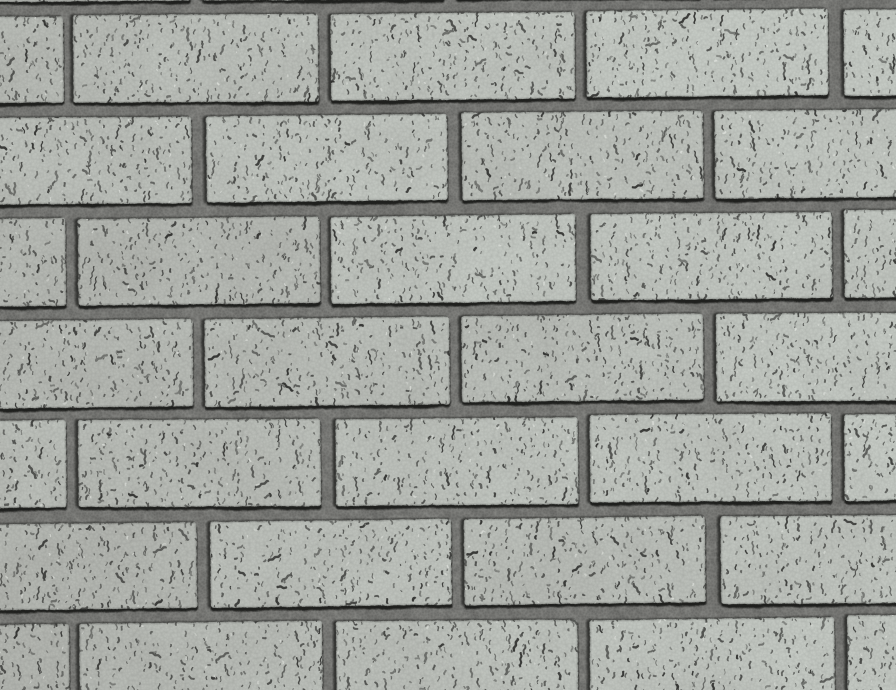
Reproduce this texture procedurally as a WebGL 2 fragment shader.

```glsl
#version 300 es
precision highp float;
// Pale grey running-bond brick wall: rounded boxes on a half-offset grid, slightly
// turned, with recessed mortar shadowed by each brick. Pores are short, mostly
// upright strokes scattered per cell; grain is cellular noise and layered sines.
uniform vec2 u_resolution;
out vec4 fragColor;

const vec2 PITCH = vec2(0.2852, 0.1130);   // one brick plus one joint, canvas widths
const vec2 JOINT = vec2(0.0140, 0.0160);
const vec2 ORIGIN = vec2(0.2265, 0.0860);  // a crossing of two joint centre lines
const float TILT = 0.009;
const vec3 BRICK_PALE = vec3(0.745, 0.765, 0.742);
const vec3 BRICK_DULL = vec3(0.660, 0.668, 0.648);
const vec3 MORTAR = vec3(0.455, 0.457, 0.445);
const vec3 SHADOW = vec3(0.105, 0.108, 0.100);
const vec3 PORE = vec3(0.170, 0.172, 0.165);

vec2 hash2(vec2 p) {
  vec3 q = fract(p.xyx * vec3(0.1031, 0.1030, 0.0973));
  q += dot(q, q.yzx + 33.33);
  return fract((q.xx + q.yz) * q.zy);
}

// Smooth mottling, about -1 to 1.
float layeredSines(vec2 p) {
  float sum = 0.0, gain = 0.5;
  for (int i = 0; i < 4; i++) {
    sum += gain * sin(p.x + 1.7 * sin(p.y)) * cos(p.y - 1.3 * sin(p.x * 0.7));
    p = mat2(1.5, 1.2, -1.2, 1.5) * p + 2.3;
    gain *= 0.6;
  }
  return sum;
}

// Distance to the nearest scattered point, in cell units.
float cellular(vec2 p) {
  vec2 cell = floor(p);
  float nearest = 2.0;
  for (int y = -1; y <= 1; y++)
    for (int x = -1; x <= 1; x++) {
      vec2 c = cell + vec2(x, y);
      nearest = min(nearest, length(p - c - hash2(c + 71.0)));
    }
  return nearest;
}

// Coverage by short strokes, one per cell with the given chance.
float strokes(vec2 p, float size, float chance, float reach, float width, float seed, float px) {
  vec2 cell = floor(p / size);
  float cover = 0.0;
  for (int y = -1; y <= 1; y++)
    for (int x = -1; x <= 1; x++) {
      vec2 c = cell + vec2(x, y);
      vec2 place = hash2(c + seed), shape = hash2(c + seed + 37.0), pick = hash2(c + seed + 91.0);
      float lean = (shape.x - 0.5) * (pick.y > 0.75 ? 2.8 : 0.7);
      vec2 axis = vec2(sin(lean), cos(lean));
      vec2 d = p - (c + place) * size;
      float along = dot(d, axis);
      float halfLength = reach * (0.2 + shape.y * shape.y);
      float across = dot(d, vec2(axis.y, -axis.x)) + 0.0005 * sin(along * 900.0 + 6.0 * place.x);
      float dist = length(vec2(across, max(abs(along) - halfLength, 0.0)));
      float radius = width * (0.55 + 0.7 * pick.y);
      float ink = 1.0 - smoothstep(-0.7 * px, 0.7 * px, dist - radius);
      cover = max(cover, ink * step(pick.x, chance) * (0.5 + 0.5 * place.y));
    }
  return cover;
}

// Signed distance to the local brick; its column and row are returned in id.
float brickDistance(vec2 p, out vec2 id) {
  vec2 grid = (p - ORIGIN) / PITCH;
  float row = floor(grid.y);
  grid.x += 0.5 * mod(row + 1.0, 2.0) + 0.5;
  id = vec2(floor(grid.x), row);
  vec2 local = (fract(grid) - 0.5) * PITCH;
  local += (hash2(id + 11.0) - 0.5) * vec2(0.0040, 0.0020);
  local.y += (hash2(id + 23.0).x - 0.5) * 0.010 * local.x;
  vec2 extent = 0.5 * (PITCH - JOINT) + (hash2(id + 5.0) - 0.5) * vec2(0.0025, 0.0012);
  float chip = 0.0006 * layeredSines(p * 330.0) + 0.0005 * layeredSines(p * 90.0);
  vec2 outside = abs(local) - extent + 0.003;
  return length(max(outside, 0.0)) + min(max(outside.x, outside.y), 0.0) - 0.003 + chip;
}

vec3 mortarColor(vec2 p, float px) {
  vec2 id;
  float rough = 0.10 * layeredSines(p * 160.0) + 0.16 * (cellular(p * 330.0) - 0.45);
  vec3 color = MORTAR * (1.0 + rough);
  // Cast shade: strong under the brick above, softer beside the brick to the right.
  float drop = 0.0032 + 0.0014 * layeredSines(vec2(p.x * 45.0, p.y * 20.0));
  float under = 1.0 - smoothstep(-0.0012, 0.0012 + px, brickDistance(p + vec2(0.0, drop), id));
  float beside = 1.0 - smoothstep(-0.0014, 0.0022 + px, brickDistance(p + vec2(0.0026, 0.0), id));
  return mix(color, SHADOW, max(0.95 * under, 0.72 * beside));
}

vec3 brickColor(vec2 p, vec2 id, float edge, float px) {
  float tone = 0.62 + 0.5 * (p.x - 0.5) + 0.25 * (p.y - 0.38);
  tone += 0.35 * (hash2(id + 47.0).x - 0.5) + 0.22 * layeredSines(p * 22.0);
  vec3 color = mix(BRICK_DULL, BRICK_PALE, clamp(tone, 0.0, 1.0));
  color *= 1.0 + 0.07 * (0.45 - cellular(p * 300.0)) + 0.025 * layeredSines(p * 420.0);
  // Worn rim, then fine and long pores, then pale grit.
  color *= 1.0 - 0.16 * smoothstep(-0.0028, 0.0, edge);
  float fine = strokes(p, 0.0088, 0.58, 0.0024, 0.0010, 3.0, px);
  float deep = strokes(p, 0.0170, 0.55, 0.0062, 0.0012, 19.0, px);
  color = mix(color, PORE, max(0.72 * fine, 0.92 * deep));
  float grit = strokes(p, 0.0200, 0.28, 0.0012, 0.0009, 53.0, px);
  return mix(color, vec3(0.88, 0.89, 0.87), 0.75 * grit);
}

void main() {
  float px = 1.0 / u_resolution.x;
  vec2 p = gl_FragCoord.xy * px;
  p = vec2(p.x + TILT * p.y, p.y - TILT * (p.x - 0.5));
  vec2 id;
  float edge = brickDistance(p, id);
  float face = 1.0 - smoothstep(-0.8 * px, 0.8 * px, edge);
  vec3 color = mix(mortarColor(p, px), brickColor(p, id, edge, px), face);
  fragColor = vec4(color, 1.0);
}
```
